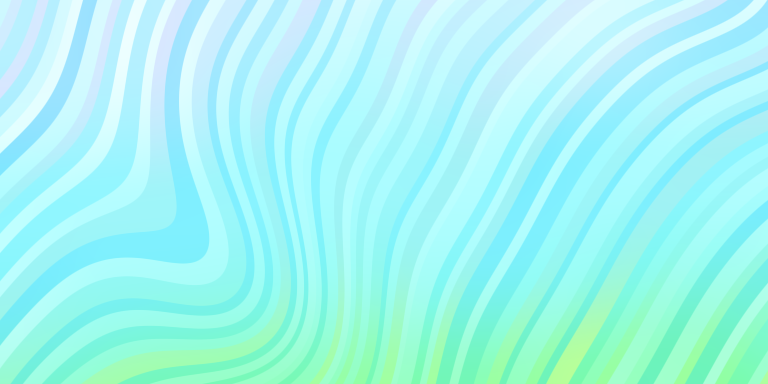
Reproduce this background procedurally as a WebGL 2 fragment shader.

```glsl
#version 300 es
precision highp float;
// Pastel wavy diagonal bands, fading from pale lilac and cyan down to green.

uniform vec2 u_resolution;
out vec4 outColor;

const float BAND_DENSITY = 25.0;
const float EDGE_JITTER = 0.32;

// Sine-free hash of a cell and a seed, in 0..1
float hash(vec2 cell, float seed) {
  vec3 q = fract(vec3(cell.xyx + seed) * vec3(0.1031, 0.1030, 0.0973));
  q += dot(q, q.yzx + 33.33);
  return fract((q.x + q.y) * q.z);
}

// Smooth value noise in 0..1
float valueNoise(vec2 p, float seed) {
  vec2 cell = floor(p), f = fract(p);
  f = f * f * (3.0 - 2.0 * f);
  float low = mix(hash(cell, seed), hash(cell + vec2(1, 0), seed), f.x);
  float high = mix(hash(cell + vec2(0, 1), seed), hash(cell + vec2(1, 1), seed), f.x);
  return mix(low, high, f.y);
}

float bell(float x, float center, float width) {
  float d = (x - center) / width;
  return exp(-d * d);
}

// Blends three colours over the height h
vec3 ramp(vec3 low, vec3 mid, vec3 high, float h) {
  vec3 c = mix(low, mid, smoothstep(-0.1, 0.38, h));
  return mix(c, high, smoothstep(0.5, 1.0, h));
}

// Scalar field whose level lines are the band edges
float bandField(vec2 p) {
  float down = 1.0 - p.y;
  float across = p.x + 0.6 * down;
  float along = p.x - down;
  float swing = 0.1 + 0.34 * bell(across, 1.1, 0.42);
  float wave = bell(along, -0.15, 0.4) + 0.04 * cos(9.0 * along);
  float upperBend = 0.26 * bell(along, 2.0, 0.42);
  return across - swing * wave - upperBend;
}

// Vertical background gradient
vec3 baseColor(float h) {
  vec3 green = vec3(0.50, 1.00, 0.62);
  vec3 aqua = vec3(0.52, 0.985, 0.96);
  vec3 cyan = vec3(0.60, 0.98, 1.00);
  vec3 pale = vec3(0.77, 0.965, 1.00);
  vec3 c = mix(green, aqua, smoothstep(-0.2, 0.27, h));
  c = mix(c, cyan, smoothstep(0.2, 0.5, h));
  return mix(c, pale, smoothstep(0.52, 1.1, h));
}

// Colour of one band: highlight, cool tint or warm tint over the gradient
vec3 bandColor(float id, float h, float softness) {
  vec2 cell = vec2(id, 3.0);
  // The golden-ratio step keeps neighbouring bands unlike each other
  float kind = fract(id * 0.618 + 0.3 * hash(cell, 11.0));
  float strength = hash(cell, 29.0);
  vec3 light = ramp(vec3(0.68, 1.0, 0.86), vec3(0.76, 1.0, 1.0), vec3(0.94, 1.0, 1.0), h);
  vec3 cool = ramp(vec3(0.42, 0.95, 0.74), vec3(0.46, 0.92, 1.0), vec3(0.60, 0.88, 1.0), h);
  vec3 warm = ramp(vec3(0.72, 1.0, 0.60), vec3(0.64, 0.94, 0.95), vec3(0.90, 0.87, 1.0), h);
  vec3 tint = kind < 0.37 ? light : (kind < 0.72 ? cool : warm);
  float amount = (0.25 + 0.7 * strength) * mix(0.6, 1.2, softness);
  return mix(baseColor(h), tint, amount);
}

void main() {
  vec2 p = gl_FragCoord.xy / u_resolution.y;

  // Soft drift of the gradient, greener toward the lower right
  float drift = valueNoise(p * vec2(2.3, 2.8), 5.0) - 0.5;
  float h = p.y - 0.09 * (p.x - 1.0) + 0.22 * drift;
  float softness = valueNoise(p * 3.2, 17.0);

  // One jittered edge per cell separates neighbouring bands
  float u = bandField(p) * BAND_DENSITY + 20.0;
  float id = floor(u);
  float edge = 0.5 + EDGE_JITTER * (2.0 * hash(vec2(id, 8.0), 41.0) - 1.0);
  float blur = 0.6 * fwidth(u);
  float side = smoothstep(edge - blur, edge + blur, u - id);
  vec3 color = mix(bandColor(id, h, softness), bandColor(id + 1.0, h, softness), side);

  // Pale glow near the upper right
  float glow = bell(p.x, 1.58, 0.25) * bell(p.y, 0.9, 0.18);
  color = mix(color, vec3(0.92, 0.99, 1.0), 0.35 * glow);

  outColor = vec4(color, 1.0);
}
```
